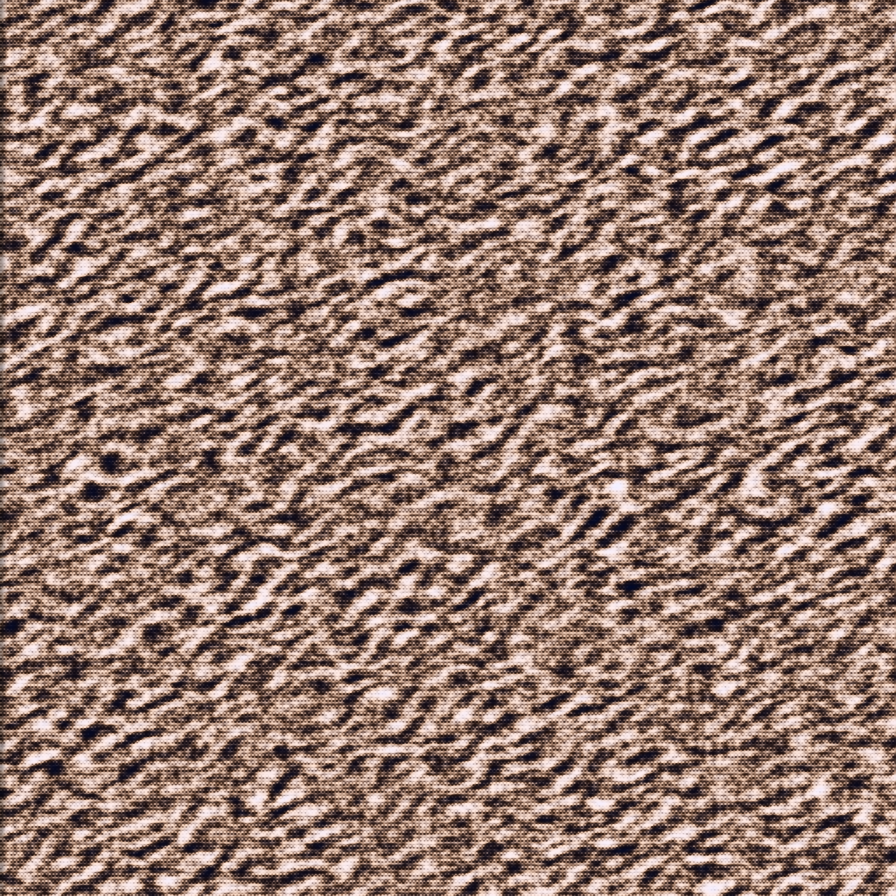
This texture is drawn by a WebGL 1 fragment shader. Its source:

```glsl
precision highp float;
// Draws a woven tan cloth with short slanting ripples of light and shadow.
uniform vec2 u_resolution;

#define SLANT 0.44                // direction of the broad ripples, radians
#define FINE_SLANT 0.14           // direction of the fine ripples, radians
#define RIPPLES vec2(30.0, 70.0)  // ripple cells along and across the slant
#define BEND 0.014                // how far the ripples wander
#define THREADS 256.0             // weave periods per canvas
#define RELIEF 3.7                // strength of the ripples
#define CHECKER 0.48              // strength of the checkered weave
#define BRICK 0.28                // strength of the weave offset every two rows
#define ROWS 0.45                 // strength of the horizontal threads
#define GRAIN 1.9                 // strength of the fine irregularity
#define CONTRAST 1.46             // steepness of the tone curve

const float TAU = 6.2831853;
const vec3 SHADOW = vec3(0.08, 0.025, 0.02);
const vec3 TAN = vec3(0.60, 0.475, 0.425);
const vec3 CREAM = vec3(1.04, 0.935, 0.88);
const vec3 COOL = vec3(-0.025, 0.002, 0.042);

// Random unit gradient for a lattice point
vec2 gradient(vec2 cell) {
  vec3 h = fract(cell.xyx * vec3(0.1031, 0.1030, 0.0973));
  h += dot(h, h.yzx + 33.33);
  float angle = TAU * fract((h.x + h.y) * h.z);
  return vec2(cos(angle), sin(angle));
}

float gradientNoise(vec2 p) {
  vec2 i = floor(p);
  vec2 f = p - i;
  vec2 w = f * f * f * (f * (f * 6.0 - 15.0) + 10.0);
  vec2 e = vec2(1.0, 0.0);
  float low = mix(dot(gradient(i), f), dot(gradient(i + e), f - e), w.x);
  float high = mix(dot(gradient(i + e.yx), f - e.yx),
                   dot(gradient(i + e.xx), f - e.xx), w.x);
  return mix(low, high, w.y);
}

// Coordinates along and across a slanted direction
vec2 slanted(vec2 p, float angle) {
  vec2 along = vec2(cos(angle), sin(angle));
  return vec2(dot(p, along), dot(p, vec2(-along.y, along.x)));
}

// Broad ripples shaded from one side, crossed by finer and flatter ones
float ripples(vec2 p) {
  vec2 bent = p + vec2(0.0, BEND * gradientNoise(p * 14.0 + 7.0));
  vec2 cell = slanted(bent, SLANT) * RIPPLES + 40.0;
  float coarse = gradientNoise(cell) - 0.35 * gradientNoise(cell + vec2(0.0, 0.8));
  float fine = gradientNoise(slanted(bent, FINE_SLANT) * RIPPLES * vec2(1.5, 1.45) + 90.0);
  float patches = 1.0 + 0.5 * gradientNoise(p * 8.0 + 21.0);
  return (0.85 * coarse + 0.65 * fine) * patches;
}

// Dotted threads, faded out where the canvas is too small to resolve them
float weave(vec2 p) {
  vec2 thread = sin(TAU * THREADS * p);
  float pairs = sin(0.5 * TAU * THREADS * p.y);
  float resolved = smoothstep(1.0, 2.0, min(u_resolution.x, u_resolution.y) / THREADS);
  float dots = thread.x * (CHECKER * thread.y + BRICK * pairs);
  return resolved * (dots + ROWS * thread.y);
}

vec3 clothColor(float tone) {
  vec3 dark = mix(SHADOW, TAN, min(tone * 2.0, 1.0));
  return mix(dark, CREAM, max(tone * 2.0 - 1.0, 0.0));
}

void main() {
  vec2 p = gl_FragCoord.xy / min(u_resolution.x, u_resolution.y);
  float relief = ripples(p);
  float grain = gradientNoise(p * vec2(150.0, 210.0) + 130.0);

  // Combine the layers, then spread them evenly over the tones
  float level = RELIEF * relief + weave(p) + GRAIN * grain;
  float tone = 1.0 / (1.0 + exp(-CONTRAST * level));

  // Deep folds and bright crests turn cooler, flat cloth warmer
  vec3 color = clothColor(tone) + COOL * (4.0 * abs(relief) - 0.85);

  // Thin shaded selvage at the left
  color *= mix(0.65, 1.0, smoothstep(0.001, 0.008, p.x));
  gl_FragColor = vec4(clamp(color, 0.0, 1.0), 1.0);
}
```
